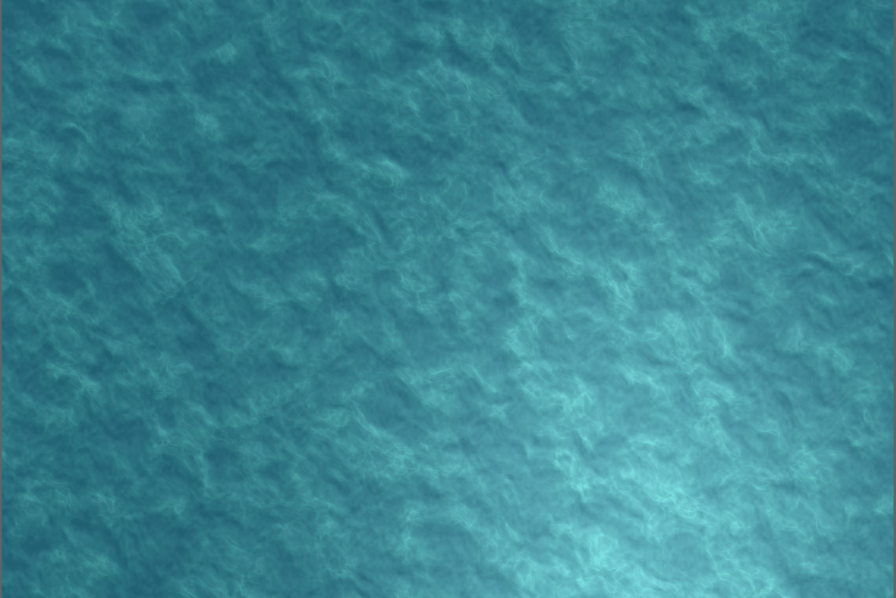
Reproduce this texture procedurally as a Shadertoy shader.

```glsl
// Rippled turquoise water seen from above, with a soft pool of light at the
// lower right. Warped fractal noise gives a height field; its slope, crests
// and thin ridges modulate the light, which then runs along a teal ramp.

float hash(vec2 p) {
    return fract(sin(dot(p, vec2(127.1, 311.7))) * 43758.5453);
}

float noise(vec2 p) {
    vec2 i = floor(p), f = fract(p);
    f = f * f * (3.0 - 2.0 * f);
    return mix(mix(hash(i), hash(i + vec2(1, 0)), f.x),
               mix(hash(i + vec2(0, 1)), hash(i + vec2(1, 1)), f.x), f.y);
}

float fbm(vec2 p) {
    float sum = 0.0, amp = 0.5;
    for (int i = 0; i < 4; i++) {
        sum += amp * noise(p);
        p = mat2(1.6, 1.2, -1.2, 1.6) * p + 17.3;
        amp *= 0.5;
    }
    return sum / 0.94;
}

// Bends the plane so that the ripples lose their lattice
vec2 warp(vec2 p) {
    return p + 0.022 * (vec2(noise(p * 17.0), noise(p * 17.0 + 40.0)) - 0.5)
             + 0.008 * (vec2(noise(p * 48.0 + 9.0), noise(p * 48.0 + 71.0)) - 0.5);
}

// First axis runs along the falling diagonal
vec2 diagonal(vec2 p) {
    return mat2(0.8, 0.6, -0.6, 0.8) * p;
}

float height(vec2 p) {
    return fbm(diagonal(warp(p)) * vec2(21.0, 27.0));
}

// Thin bright threads where the noise crosses its middle value
float threads(vec2 p) {
    vec2 q = diagonal(warp(p));
    float ridge = 1.0 - abs(2.0 * fbm(q * vec2(24.0, 34.0) + 31.0) - 1.0);
    float fine = 1.0 - abs(2.0 * fbm(q * vec2(46.0, 75.0) + 5.0) - 1.0);
    return pow(ridge, 7.0) * 0.55 + pow(fine, 6.0) * 0.45;
}

void mainImage(out vec4 fragColor, in vec2 fragCoord) {
    vec2 uv = fragCoord / iResolution.y;
    float aspect = iResolution.x / iResolution.y;

    // Broad pool of light
    vec2 d = (uv - vec2(0.72 * aspect, 0.04)) * vec2(1.0, 0.68);
    float glow = 0.04 + 0.86 * exp(-5.6 * dot(d, d));

    // Relief lit from above
    float h = height(uv);
    float slope = h - height(uv + vec2(0.003, 0.010));
    float crest = smoothstep(0.4, 0.75, h);
    float thread = threads(uv) * (0.35 + crest);
    float grain = noise(uv * vec2(190.0, 150.0)) - 0.5;
    float relief = 0.75 * (h - 0.5) + 1.15 * slope + 0.5 * (thread - 0.25);
    relief += 0.2 * grain + 0.12 * (noise(uv * 8.0 + 3.0) - 0.5);
    float light = glow + relief * (0.42 + 0.2 * glow);

    // Teal ramp, greener on the threads and bluer in the hollows
    vec3 color = mix(vec3(0.16, 0.44, 0.49), vec3(0.42, 0.77, 0.80),
                     clamp(light, -0.15, 1.25));
    color += vec3(-0.008, 0.022, -0.008) * (thread - 0.2);
    color += vec3(0.006, -0.007, 0.010) * smoothstep(0.5, 0.3, h);

    // Narrow grey margins at both sides
    float px = 1.0 / iResolution.y;
    float margin = 1.0 - smoothstep(0.003 - px, 0.003 + px, uv.x)
                 * smoothstep(0.004 - px, 0.004 + px, aspect - uv.x);
    color = mix(color, vec3(0.36, 0.40, 0.40), margin);

    fragColor = vec4(color, 1.0);
}
```
